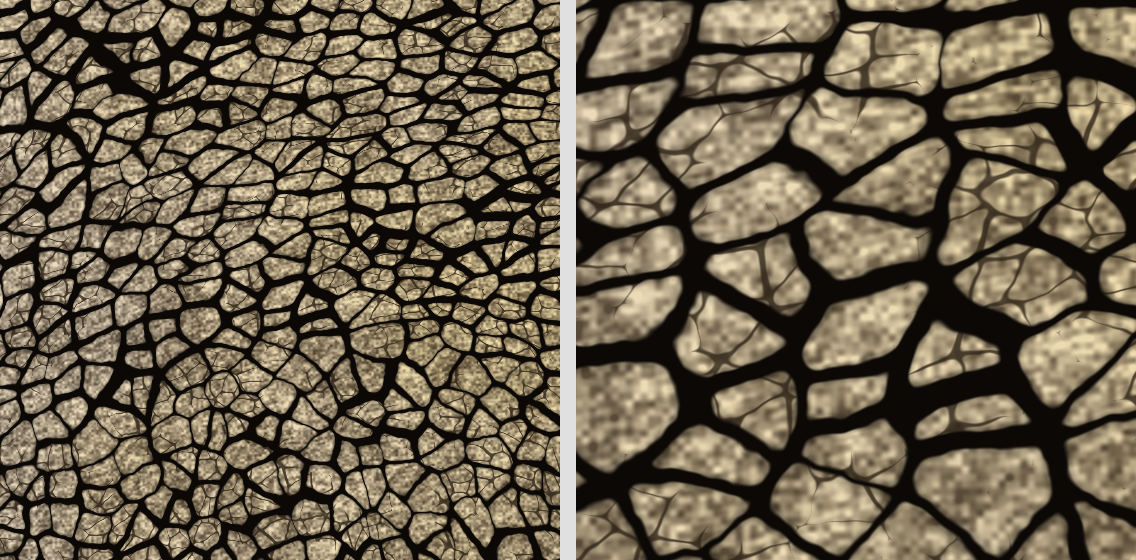
Left: the whole. Right: its middle third, enlarged.
Reproduce this texture procedurally as a Shadertoy shader.

```glsl
// Dry cracked earth: tan grainy blocks split by dark, wavy cracks.
// Blocks are Voronoi cells on a stretched grid bent along a curved flow;
// cracks between rows are wide, cracks inside a row are thin or missing.

const vec3 CRACK_COLOR = vec3(0.045, 0.03, 0.018);
const vec3 FINE_CRACK_COLOR = vec3(0.18, 0.14, 0.09);
const vec3 EARTH_DARK = vec3(0.34, 0.29, 0.215);
const vec3 EARTH_LIGHT = vec3(0.87, 0.81, 0.67);

vec2 hash22(vec2 p) {
    vec3 q = fract(p.xyx * vec3(0.1031, 0.1030, 0.0973));
    q += dot(q, q.yzx + 33.33);
    return fract((q.xx + q.yz) * q.zy);
}

vec2 valueNoise(vec2 p) {
    vec2 cell = floor(p);
    vec2 f = fract(p);
    f = f * f * (3.0 - 2.0 * f);
    vec2 low = mix(hash22(cell), hash22(cell + vec2(1, 0)), f.x);
    vec2 high = mix(hash22(cell + vec2(0, 1)), hash22(cell + vec2(1, 1)), f.x);
    return mix(low, high, f.y);
}

// Centred noise: each octave is finer and weaker than the last.
vec2 warpNoise(vec2 p, float amplitude) {
    vec2 sum = vec2(0.0);
    for (int i = 0; i < 4; i++) {
        sum += amplitude * (valueNoise(p) - 0.5);
        p = p * 2.7 + 11.3;
        amplitude *= 0.4;
    }
    return sum;
}

// Rows rise to the right in the lower part and level out at the top.
vec2 flowCoords(vec2 p) {
    float tilt = 1.0 - smoothstep(0.3, 1.1, p.y);
    float rise = p.x * (0.58 - 0.27 * p.x);
    return vec2(p.x + 0.35 * tilt * p.y, p.y - tilt * rise);
}

vec2 blockSite(vec2 cell, vec2 size) {
    return (cell + 0.5 + 0.8 * (hash22(cell) - 0.5)) * size;
}

// Rounded distance to the nearest crack edge, negative inside a crack.
float blockDistance(vec2 p, vec2 size, float rowWidth, float crossWidth) {
    vec2 center = floor(p / size);
    vec2 homeCell = center;
    vec2 home = vec2(0.0);
    float nearest = 1e5;
    for (int j = -2; j <= 2; j++)
    for (int i = -2; i <= 2; i++) {
        vec2 cell = center + vec2(i, j);
        vec2 site = blockSite(cell, size);
        float d = distance(p, site);
        if (d < nearest) {
            nearest = d;
            home = site;
            homeCell = cell;
        }
    }
    float sharpness = 18.0 / size.y;
    float sum = 1e-9;
    for (int j = -2; j <= 2; j++)
    for (int i = -2; i <= 2; i++) {
        if (i == 0 && j == 0) continue;
        vec2 cell = homeCell + vec2(i, j);
        vec2 site = blockSite(cell, size);
        float edge = dot(0.5 * (site + home) - p, normalize(site - home));
        float pairRandom = hash22(homeCell + cell + 5.0).x;
        float rowRandom = hash22(vec2(homeCell.y + cell.y, 17.0)).y;
        float width = (j == 0)
            ? crossWidth * mix(-0.3, 2.3, pairRandom)
            : rowWidth * mix(0.45, 1.55, pairRandom) * mix(0.6, 1.4, rowRandom);
        sum += exp(-sharpness * (edge - width));
    }
    return -log(sum) / sharpness;
}

// Mottled soil with coarse grain, fine grain and streaks along the flow.
vec3 earthColor(vec2 p, vec2 flow) {
    float tone = 0.58;
    tone += 0.75 * (valueNoise(p * 230.0).x - 0.5);
    tone += 0.50 * (valueNoise(p * 110.0 + 7.0).x - 0.5);
    tone += 0.45 * (valueNoise(flow * vec2(60.0, 200.0)).y - 0.5);
    tone += 0.30 * (valueNoise(p * 15.0 + 3.0).x - 0.5);
    vec3 color = mix(EARTH_DARK, EARTH_LIGHT, clamp(tone, 0.0, 1.1));
    float warmth = p.x + 0.8 * (valueNoise(p * 5.0).y - 0.5);
    return color * mix(vec3(1.0, 1.0, 1.05), vec3(1.01, 0.99, 0.92), clamp(warmth, 0.0, 1.0));
}

void mainImage(out vec4 fragColor, in vec2 fragCoord) {
    vec2 p = fragCoord / iResolution.y;
    vec2 flow = flowCoords(p) + warpNoise(p * 7.0, 0.035);

    // Main cracks swell and thin out; fine cracks only show in patches.
    float swell = 0.3 + 1.4 * valueNoise(p * 9.0 + 20.0).x;
    float block = blockDistance(flow, vec2(0.069, 0.051), 0.0042 * swell, 0.0023 * swell);
    float fine = blockDistance(flow + 3.7, vec2(0.037, 0.031), 0.0006, 0.0009);
    fine += 0.003 * smoothstep(0.35, 0.7, valueNoise(p * 16.0).y);

    // Soil, shaded towards its rims, then fine and main cracks on top.
    vec3 color = earthColor(p, flow);
    color *= mix(0.72, 1.0, smoothstep(0.0, 0.006, block));
    color = mix(color, FINE_CRACK_COLOR, 0.8 * (1.0 - smoothstep(-0.0004, 0.0015, fine)));
    color = mix(CRACK_COLOR, color, smoothstep(-0.0006, 0.0022, block));
    fragColor = vec4(color, 1.0);
}
```
